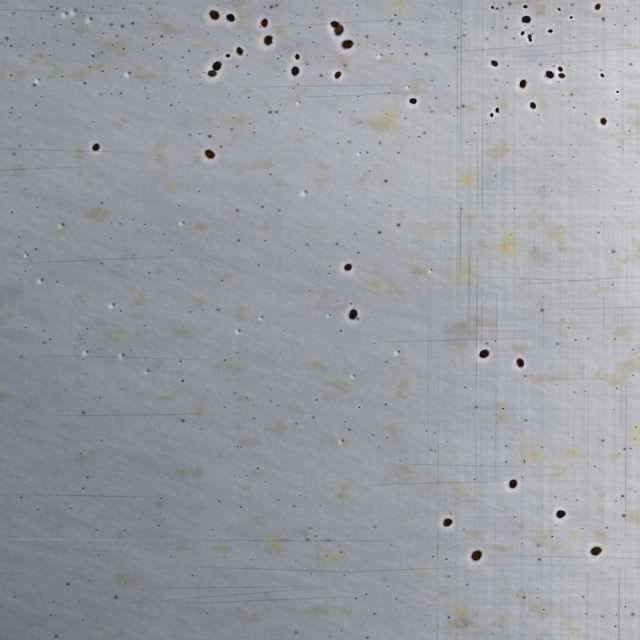
Reproduce this texture procedurally as a Shadertoy shader.

```glsl
// Worn sheet metal: a soft grey gradient with brushed grain, vertical scratches,
// faint yellow stains, pale dents and dark rusty pits clustered along the top.
// Noise layers give the surface; short loops scatter the marks with a sine hash.

float hash(vec2 p) {
    return fract(sin(dot(p, vec2(127.1, 311.7))) * 43758.5453);
}

vec2 hash2(float n, float seed) {
    return vec2(hash(vec2(n, seed)), hash(vec2(n + 0.37, seed + 5.1)));
}

float noise(vec2 p) {
    vec2 i = floor(p), f = fract(p);
    f = f * f * (3.0 - 2.0 * f);
    return mix(mix(hash(i), hash(i + vec2(1, 0)), f.x),
               mix(hash(i + vec2(0, 1)), hash(i + vec2(1, 1)), f.x), f.y);
}

float fbm(vec2 p) {
    float sum = 0.0, amp = 0.5;
    for (int i = 0; i < 4; i++) {
        sum += amp * noise(p);
        p = p * 2.03 + 7.3;
        amp *= 0.5;
    }
    return sum;
}

float bell(float d, float width) {
    return exp(-d * d / (width * width));
}

vec2 turn(vec2 p, float a) {
    return mat2(cos(a), -sin(a), sin(a), cos(a)) * p;
}

// Tiny dots, one possible per grid cell
float specks(vec2 p, float cells, float density) {
    vec2 id = floor(p * cells);
    vec2 centre = (id + 0.2 + 0.6 * hash2(id.x, id.y + 0.5)) / cells;
    float size = mix(0.0011, 0.0026, pow(hash(id + 3.7), 3.0));
    float shown = step(hash(id + 9.2), density);
    return shown * bell(length((p - centre) * vec2(0.85, 1.0)), size) * (0.35 + 0.65 * hash(id + 1.9));
}

void mainImage(out vec4 fragColor, in vec2 fragCoord) {
    vec2 uv = fragCoord / iResolution.y;
    float rightSide = smoothstep(0.6, 0.75, uv.x);

    // Lighting across the sheet
    float light = 0.475 + 0.12 * uv.y * (1.0 - 0.6 * uv.x) + 0.08 * uv.x + 0.17 * uv.x * uv.x;
    light += 0.045 * bell(length((uv - vec2(0.52, 0.78)) * vec2(0.7, 1.2)), 0.22);
    light -= 0.03 * smoothstep(0.88, 1.0, uv.y);

    // Clouding, slanted brush marks and fine grain
    vec2 slanted = turn(uv, -0.16);
    light += 0.05 * (fbm(uv * vec2(5.0, 8.0)) - 0.47);
    light += 0.04 * (fbm(slanted * vec2(9.0, 70.0)) - 0.47);
    light += 0.025 * (noise(turn(uv, -0.45) * vec2(22.0, 190.0)) - 0.5);
    light += 0.03 * (noise(uv * 260.0) - 0.5);
    light += 0.035 * rightSide * (noise(uv * vec2(260.0, 5.0)) - 0.5);
    light += 0.03 * rightSide * (noise(uv * vec2(9.0, 230.0)) - 0.5);

    // Long scratches: upright on the right, a few lying ones anywhere
    for (int i = 0; i < 24; i++) {
        float n = float(i);
        vec2 h = hash2(n, 2.0);
        float x = 0.66 + 0.34 * h.x + 0.004 * (uv.y - 0.5);
        float span = smoothstep(0.5, 0.1, abs(uv.y - h.y));
        float broken = smoothstep(0.2, 0.7, noise(vec2(n * 7.1, uv.y * 14.0)));
        light -= 0.11 * hash(vec2(n, 4.0)) * span * broken * bell(uv.x - x, 0.0012);
        vec2 k = hash2(n, 6.0);
        float y = k.y + (uv.x - k.x) * 0.12 * (hash(vec2(n, 8.0)) - 0.3);
        light -= 0.06 * smoothstep(0.18, 0.02, abs(uv.x - k.x)) * bell(uv.y - y, 0.0012);
    }
    float crease = bell(uv.y - 0.156 + 0.004 * (uv.x - 0.3), 0.0014) * smoothstep(0.62, 0.55, uv.x);
    light += crease * mix(0.1, -0.13, smoothstep(0.15, 0.45, uv.x)) * noise(uv * vec2(45.0, 1.0));

    vec3 col = vec3(light) + mix(vec3(-0.012, 0.0, 0.03), vec3(0.0, 0.0, 0.018), smoothstep(0.5, 0.75, light));

    // Brownish mottling and yellow stains
    float mottle = smoothstep(0.57, 0.78, fbm(uv * vec2(32.0, 42.0) + 20.0));
    col = mix(col, col * vec3(0.93, 0.9, 0.8), 0.75 * mottle);
    for (int i = 0; i < 22; i++) {
        float n = float(i);
        float size = mix(0.006, 0.021, pow(hash(vec2(n, 11.0)), 2.0));
        float stain = bell(length(uv - hash2(n, 10.0)), size) * smoothstep(0.15, 0.65, fbm(uv * 90.0 + n));
        col = mix(col, col * vec3(1.0, 0.94, 0.6), (0.35 + 0.5 * hash(vec2(n, 12.0))) * stain);
    }

    // Grey smudges
    for (int i = 0; i < 8; i++) {
        vec2 q = turn(uv - hash2(float(i), 15.0), 0.25) * vec2(0.55, 1.3);
        col -= 0.075 * bell(length(q), 0.014) * fbm(uv * 45.0) * vec3(1.1, 1.0, 0.8);
    }

    // Dust, thicker near the top edge
    float top = smoothstep(0.72, 0.95, uv.y);
    col *= 1.0 - 0.5 * specks(uv, 42.0, 0.12 + 0.2 * top);
    col *= 1.0 - vec3(0.6, 0.68, 0.74) * specks(uv + 0.31, 65.0, 0.03 + 0.14 * top);

    // Shallow dents: a bright lip beside a small shadow
    for (int i = 0; i < 26; i++) {
        vec2 h = hash2(float(i), 20.0);
        vec2 q = uv - vec2(0.7 * h.x, 1.0 - 0.78 * pow(h.y, 1.3));
        float size = mix(0.0025, 0.0048, hash(vec2(float(i), 21.0)));
        col += 0.17 * bell(length(q + vec2(0.4, 0.3) * size), size);
        col -= 0.27 * bell(length(q - vec2(0.6, 0.4) * size), size * 0.6);
    }

    // Pits: two clusters at the top, then loose ones
    for (int i = 0; i < 47; i++) {
        float n = float(i), pick = hash(vec2(n, 31.0));
        vec2 h = hash2(n, 30.0);
        vec2 centre = vec2(0.15 + 0.83 * h.x, mix(0.5, 0.1, step(0.6, h.x)) + 0.4 * h.y);
        float radius = mix(0.0055, 0.008, pick);
        if (i < 14) {
            centre = vec2(0.28, 0.88) + vec2(0.29, 0.1) * h;
            radius = mix(0.003, 0.008, pick);
        } else if (i < 35) {
            centre = vec2(0.76, 0.81) + vec2(0.24, 0.18) * h;
            radius = mix(0.0025, 0.007, pick * pick);
        }
        vec2 q = turn(uv - centre, 6.28 * hash(vec2(n, 32.0))) * vec2(0.88, 1.15);
        float d = length(q) + 0.0018 * (noise(uv * 190.0) - 0.5);
        col += 0.085 * bell(length(uv - centre + 0.25 * radius) - 1.3 * radius, 0.8 * radius);
        float rust = hash(vec2(n, 33.0));
        col = mix(col, vec3(0.36, 0.25, 0.13), 0.6 * rust * smoothstep(1.5, 0.8, d / radius));
        vec3 core = mix(vec3(0.09, 0.07, 0.07), vec3(0.24, 0.14, 0.06), rust * noise(uv * 230.0));
        col = mix(col, core, smoothstep(radius + 0.0012, radius - 0.002, d));
    }

    fragColor = vec4(clamp(col, 0.0, 1.0), 1.0);
}
```
